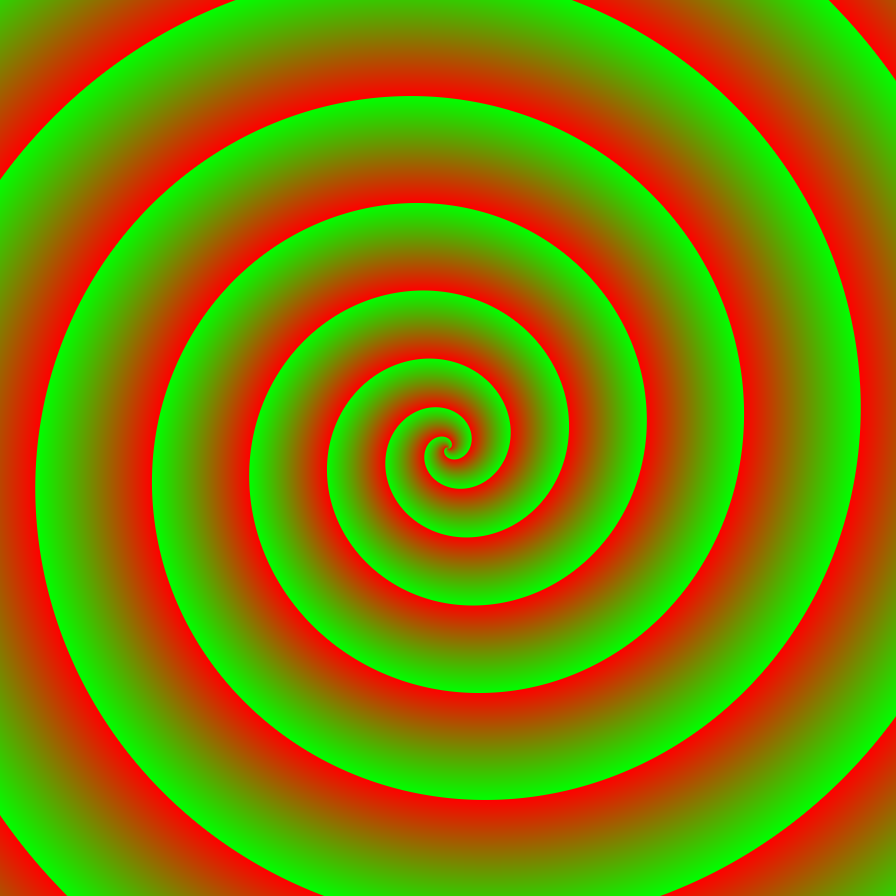
A Shadertoy shader for this background:

```glsl
// Two-armed spiral whose bands widen outward, each fading from red to green.
// The phase grows with the square root of the radius and turns with the angle;
// a box-filtered sawtooth of that phase blends the two colours.

const float PI = 3.14159265;
const float ARMS = 2.0;
const float RADIAL_RATE = 9.6;   // bands per square root of canvas height
const float PHASE_SHIFT = 0.5;
const vec3 INNER_RED = vec3(1.0, 0.0, 0.0);
const vec3 OUTER_GREEN = vec3(0.0, 1.0, 0.0);

// Spiral phase: each whole number is one sharp edge.
float spiralPhase(vec2 p, float arms, float rate, float shift) {
    float turns = atan(p.y, p.x) / (2.0 * PI);
    return rate * sqrt(length(p)) - arms * turns + shift;
}

// Length of the phase gradient at a given radius.
float phaseSlope(float radius, float arms, float rate) {
    float radial = 0.5 * rate / sqrt(radius);
    float angular = arms / (2.0 * PI * radius);
    return length(vec2(radial, angular));
}

// Sawtooth from 0 to 1, averaged over the given width.
float smoothSaw(float phase, float width) {
    float q = fract(phase + 0.5 * width);
    return q - 0.5 * width + max(1.0 - q / width, 0.0);
}

void mainImage(out vec4 fragColor, in vec2 fragCoord) {
    // Centred coordinates, one unit per canvas height
    float pixel = 1.0 / iResolution.y;
    vec2 p = (fragCoord - 0.5 * iResolution.xy) * pixel;
    float radius = max(length(p), 0.25 * pixel);

    // Band position, with edges softened over about one pixel
    float phase = spiralPhase(p, ARMS, RADIAL_RATE, PHASE_SHIFT);
    float width = min(phaseSlope(radius, ARMS, RADIAL_RATE) * pixel, 1.0);
    float blend = smoothSaw(phase, width);

    fragColor = vec4(mix(INNER_RED, OUTER_GREEN, blend), 1.0);
}
```
